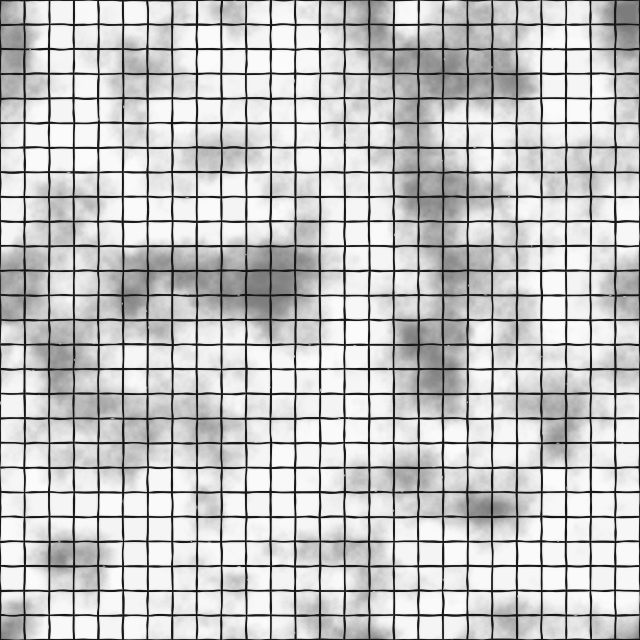
This texture is drawn by a WebGL 2 fragment shader. Its source:

```glsl
#version 300 es
precision highp float;

#define CELLS 26.0
#define LINE_HALF 0.039
#define WOBBLE 0.035
#define CLOUD_FREQ 9.0
#define CLOUD_LOW 0.12
#define CLOUD_HIGH 0.68
#define TILE_DARK 0.49
#define TILE_LIGHT 0.97
#define GROUT 0.085
#define SPECK_CHANCE 0.07
#define SPECK_LIGHT 0.85

uniform vec2 u_resolution;
out vec4 fragColor;

float hash(vec2 p) {
    vec3 q = fract(vec3(p.xyx) * 0.1031);
    q += dot(q, q.yzx + 33.33);
    return fract((q.x + q.y) * q.z);
}

// Value noise that wraps after the given period.
float noise(vec2 p, float period) {
    vec2 i = floor(p);
    vec2 f = fract(p);
    vec2 s = f * f * f * (f * (f * 6.0 - 15.0) + 10.0);
    vec2 a = mod(i, period);
    vec2 b = mod(i + 1.0, period);
    return mix(mix(hash(a), hash(vec2(b.x, a.y)), s.x),
               mix(hash(vec2(a.x, b.y)), hash(b), s.x), s.y);
}

float clouds(vec2 uv) {
    float sum = 0.0;
    float total = 0.0;
    float weight = 1.0;
    float freq = CLOUD_FREQ;
    for (int i = 0; i < 6; i++) {
        float shift = float(i) * 0.37;
        sum += weight * noise(uv * freq + shift, freq);
        total += weight;
        weight *= 0.55;
        freq *= 2.0;
    }
    return sum / total;
}

// One family of grout lines: x = ink coverage, y = chipped speck coverage.
vec2 groutLines(float across, float along, float seed, float pixel) {
    float id = floor(across + 0.5);
    float row = mod(id, CELLS) * 3.0 + seed;

    // Hand-drawn drift and uneven thickness along each line
    float drift = noise(vec2(along * 2.0, row), 512.0) - 0.5;
    float swell = noise(vec2(along * 3.0 + 91.0, row), 512.0);
    float offset = across - id + drift * WOBBLE;
    float halfWidth = LINE_HALF * mix(0.78, 1.22, swell);
    float ink = 1.0 - smoothstep(-0.6 * pixel, 0.6 * pixel, abs(offset) - halfWidth);

    // Sparse pale chips near the line edges
    vec2 key = vec2(floor(along), row);
    float present = step(hash(key + 17.0), SPECK_CHANCE);
    float place = mix(0.15, 0.85, hash(key + 43.0));
    float side = (hash(key + 71.0) - 0.5) * 0.12;
    vec2 radius = vec2(0.022, mix(0.025, 0.075, hash(key + 97.0)));
    vec2 local = vec2(offset - side, fract(along) - place);
    float chip = (length(local / radius) - 1.0) * radius.x;
    float speck = present * (1.0 - smoothstep(-0.5 * pixel, 0.5 * pixel, chip));
    return vec2(ink, speck);
}

void main() {
    vec2 uv = gl_FragCoord.xy / u_resolution;
    vec2 grid = uv * CELLS;
    float pixel = CELLS / min(u_resolution.x, u_resolution.y);

    // Cloudy marble surface with a faint tone shift per tile
    float tone = smoothstep(CLOUD_LOW, CLOUD_HIGH, clouds(uv));
    float shade = mix(TILE_DARK, TILE_LIGHT, tone);
    shade += (hash(floor(grid) + 211.0) - 0.5) * 0.03;

    // Soft darkening beside the grout
    vec2 edge = 0.5 - abs(fract(grid) - 0.5);
    shade *= mix(0.94, 1.0, smoothstep(0.03, 0.12, min(edge.x, edge.y)));

    // Grout grid and its chips
    vec2 vertical = groutLines(grid.x, grid.y, 5.0, pixel);
    vec2 horizontal = groutLines(grid.y, grid.x, 150.0, pixel);
    vec2 cover = max(vertical, horizontal);
    shade = mix(shade, GROUT, cover.x);
    shade = mix(shade, SPECK_LIGHT, cover.y * 0.8);

    fragColor = vec4(vec3(clamp(shade, 0.0, 1.0)), 1.0);
}
```
